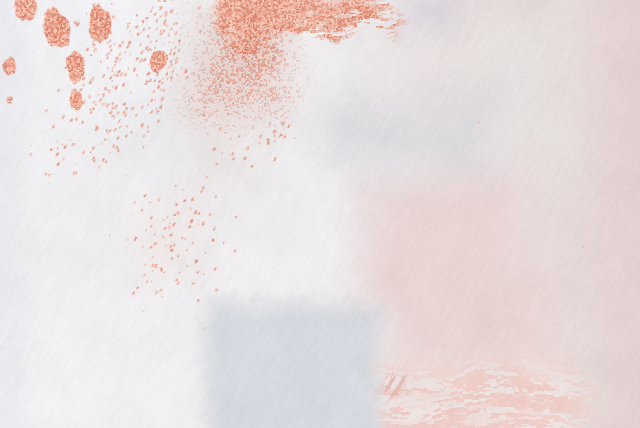
Give the GLSL for this background, as a WebGL 2 fragment shader.

```glsl
#version 300 es
precision highp float;
// Pastel paint washes on pale plaster, with copper glitter, flakes and specks.
// Soft boxes bent by layered sines form the washes; cellular noise gives the
// ragged edges, dry-brush streaks, grain and scattered copper.
uniform vec2 u_resolution;
out vec4 fragColor;

const vec3 COPPER_DARK = vec3(0.86, 0.47, 0.37);
const vec3 COPPER_LIGHT = vec3(0.97, 0.78, 0.70);
const vec3 PAPER = vec3(0.935, 0.93, 0.938);
const vec3 BLUSH = vec3(0.915, 0.82, 0.82);
const vec3 MIST = vec3(0.853, 0.848, 0.868);

vec2 hash2(vec2 p) {
  vec3 h = fract(p.xyx * vec3(0.1031, 0.1030, 0.0973));
  h += dot(h, h.yzx + 33.33);
  return fract((h.xx + h.yz) * h.zy);
}

mat2 turn(float a) {
  return mat2(cos(a), sin(a), -sin(a), cos(a));
}

// x: distance to the nearest cell point, y: random value of that cell
vec2 cellular(vec2 p) {
  vec2 cell = floor(p), best = vec2(9.0, 0.0);
  for (int j = -1; j <= 1; j++)
    for (int i = -1; i <= 1; i++) {
      vec2 id = cell + vec2(i, j);
      float d = length(id + hash2(id) - p);
      if (d < best.x) best = vec2(d, hash2(id + 71.0).x);
    }
  return best;
}

// Layered sines, about -1 to 1
float sines(vec2 p) {
  float sum = 0.0, amp = 0.5;
  for (int i = 0; i < 5; i++) {
    p = turn(0.65) * p * 1.7 + 1.3;
    sum += amp * sin(p.x + 1.6 * sin(p.y));
    amp *= 0.6;
  }
  return sum;
}

// Coverage of a soft-edged box
float wash(vec2 p, vec2 center, vec2 halfSize, float soft) {
  vec2 q = abs(p - center) - halfSize;
  float d = length(max(q, 0.0)) + min(max(q.x, q.y), 0.0);
  return 1.0 - smoothstep(-soft, soft, d);
}

// Coverage of a tilted, ragged oval flake
float flake(vec2 p, vec2 center, vec2 radii, float angle, float px) {
  vec2 q = turn(angle) * (p - center) / radii;
  float d = (length(q) - 1.0 + 0.22 * sines(q * 1.3 + center * 40.0)) * radii.x;
  return 1.0 - smoothstep(-px, px, d);
}

// Coverage of random specks whose number follows the density
float specks(vec2 p, float density, float radius, float blur) {
  vec2 c = cellular(p);
  float r = radius * (0.5 + fract(c.y * 37.0));
  return step(c.y, density) * (1.0 - smoothstep(r - blur, r + blur, c.x));
}

vec3 plaster(vec2 q, float streak) {
  vec3 col = mix(PAPER, vec3(0.902, 0.86, 0.855), smoothstep(0.7, 1.15, q.x));
  col = mix(col, vec3(0.948, 0.943, 0.957), 0.8 * wash(q, vec2(0.2, 0.93), vec2(0.16, 0.2), 0.15));
  col = mix(col, vec3(0.945, 0.943, 0.958), 0.8 * wash(q, vec2(0.2, 0.08), vec2(0.16, 0.15), 0.15));
  col = mix(col, vec3(0.905, 0.908, 0.933), 0.6 * (1.0 - smoothstep(0.0, 0.1, q.x)));
  col = mix(col, vec3(0.89, 0.895, 0.91), 0.7 * wash(q, vec2(0.34, 0.71), vec2(0.05), 0.1));
  col = mix(col, vec3(0.90, 0.87, 0.865), 0.8 * wash(q, vec2(0.52, 0.76), vec2(0.06, 0.2), 0.12));
  // Pale and rosy areas of the right half
  col = mix(col, vec3(0.90, 0.885, 0.88), 0.9 * wash(q, vec2(1.2, 0.8), vec2(0.13, 0.16), 0.18));
  col = mix(col, vec3(0.865, 0.835, 0.84), 0.7 * wash(q, vec2(1.16, 1.02), vec2(0.12, 0.03), 0.08));
  col = mix(col, vec3(0.885, 0.815, 0.81), 0.85 * smoothstep(1.3, 1.5, q.x));
  col = mix(col, BLUSH, 0.8 * wash(q, vec2(1.02, 0.43), vec2(0.17, 0.14), 0.09));
  col = mix(col, BLUSH, 0.9 * wash(q, vec2(1.12, 0.24), vec2(0.17, 0.09), 0.1));
  float brushed = wash(q, vec2(1.12, 0.03), vec2(0.23, 0.11), 0.06);
  col = mix(col, vec3(0.94, 0.90, 0.89), 0.7 * brushed);
  col = mix(col, vec3(0.935, 0.80, 0.775), brushed * smoothstep(0.3, 0.75, streak + 0.15));
  // Misty greys and a hint of lilac
  col = mix(col, MIST, 0.95 * wash(q, vec2(0.95, 0.69), vec2(0.17, 0.06), 0.11));
  col = mix(col, vec3(0.84, 0.81, 0.87), 0.7 * wash(q, vec2(1.0, 0.97), vec2(0.04, 0.04), 0.07));
  return mix(col, vec3(0.832, 0.846, 0.87), 0.92 * wash(q, vec2(0.695, 0.08), vec2(0.205, 0.2), 0.04));
}

void main() {
  vec2 p = gl_FragCoord.xy / u_resolution * vec2(1.5, 1.0);
  float px = 1.0 / u_resolution.y;
  vec2 ragged = vec2(cellular(p * 38.0).y, cellular(p * 55.0 + 9.0).y) - 0.5;
  vec2 q = p + 0.018 * vec2(sines(p * 5.0), sines(p * 5.0 + 7.0)) + 0.014 * ragged;
  float streak = cellular(q * vec2(14.0, 110.0)).y;
  float grain = cellular(p * 230.0).y;
  vec3 col = plaster(q, streak);
  vec3 copper = mix(COPPER_DARK, COPPER_LIGHT, grain);

  // Glitter: dusty underlayer, then a dense field worn away to the right
  float dust = wash(q, vec2(0.57, 0.84), vec2(0.09, 0.1), 0.11);
  col = mix(col, vec3(0.885, 0.765, 0.735), 0.65 * dust);
  col = mix(col, copper, 0.6 * dust * step(grain, 0.55 * dust));
  float field = wash(q, vec2(0.71, 1.03), vec2(0.22, 0.12), 0.07);
  field = max(field, 0.8 * wash(q, vec2(0.58, 0.92), vec2(0.07, 0.08), 0.09));
  float wear = smoothstep(0.5, 0.85, q.x) * 0.45 + 0.2;
  float cover = smoothstep(0.25, 0.65, field - wear * streak + 0.12 * sines(p * 14.0));
  col = mix(col, copper, 0.88 * cover);

  // Scattered specks along a slanted band and around a lower cloud
  float density = 0.38 * wash(q, vec2(0.28 - 0.35 * (0.82 - p.y), 0.8), vec2(0.08, 0.14), 0.12);
  density += 0.42 * wash(q, vec2(0.385, 0.9), vec2(0.02, 0.12), 0.04);
  float cloud = wash(q, vec2(0.4, 0.43), vec2(0.04, 0.06), 0.13);
  density += 0.45 * cloud + 0.25 * wash(q, vec2(0.58, 0.69), vec2(0.08, 0.03), 0.09);
  col = mix(col, vec3(0.935, 0.86, 0.835), 0.4 * cloud);
  vec2 slanted = turn(0.6) * p * vec2(120.0, 80.0);
  col = mix(col, copper, 0.7 * specks(slanted, density, 0.32, 110.0 * px));

  // Two loose groups of flakes: a falling row and a ring
  float flakes = 0.0;
  for (int n = 0; n < 4; n++) {
    float i = float(n), a = 2.356 - 1.571 * i;
    vec2 row = vec2(0.06 + i * (0.055 + 0.0163 * i), 0.965 - 0.01 * i * i + 0.018 * cos(3.1416 * i));
    vec2 ring = vec2(0.1, 0.805) + vec2(0.11, 0.055) * vec2(cos(a), sin(a));
    float tall = 0.032 + 0.02 * sin(1.2 * i), small = 0.021 + 0.012 * sin(1.5 * i);
    flakes = max(flakes, flake(p, row, vec2(0.017 + 0.2 * tall, tall), 0.3 * sin(2.0 * i + 2.0), px));
    flakes = max(flakes, flake(p, ring, vec2(0.7, 1.0) * small, 0.5 * sin(3.0 * i), px));
  }
  col = mix(col, copper, 0.92 * flakes);

  // Rosy scratch marks, then fine plaster grain
  float scratch = cellular(turn(0.5) * p * vec2(140.0, 22.0)).y;
  float mark = wash(q, vec2(0.94, 0.108), vec2(0.02, 0.025), 0.012);
  col = mix(col, vec3(0.89, 0.68, 0.65), 0.7 * mark * smoothstep(0.4, 0.7, scratch));
  col += 0.012 * (scratch - 0.5) + 0.014 * (grain - 0.5) + 0.008 * sines(p * 12.0);
  fragColor = vec4(col, 1.0);
}
```
